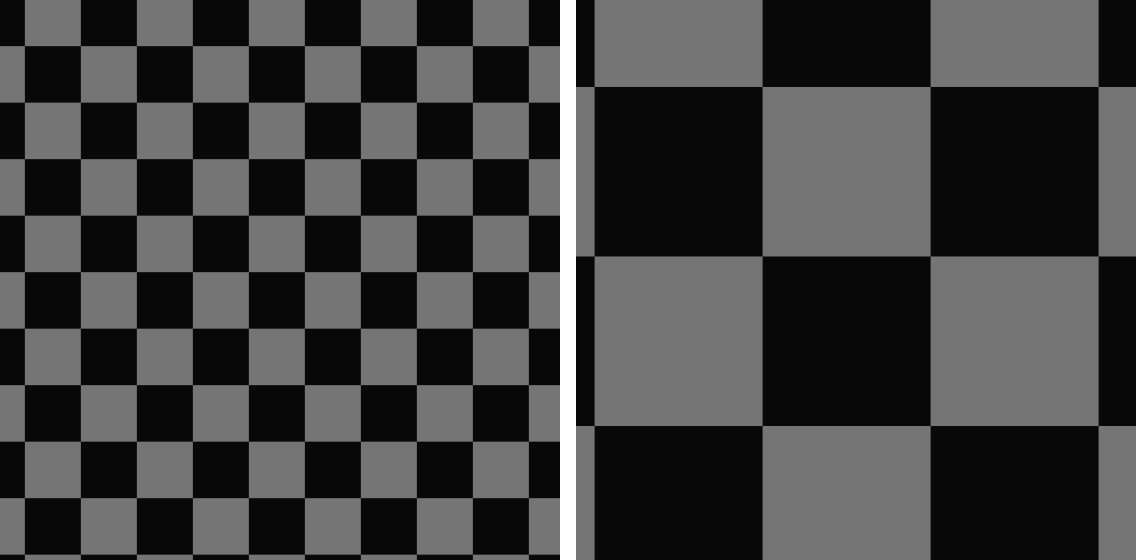
Left, the full canvas; right, a detail of the centre.
Write a WebGL 1 fragment shader that draws this pattern.

```glsl
precision highp float;

uniform vec2 u_resolution;

// Signed distance to the nearest cell edge per axis, positive in even cells
vec2 edgeDistance(vec2 cell) {
    return 0.5 - abs(mod(cell + 0.5, 2.0) - 1.0);
}

void main() {
    // Slightly tall cells, offset from the lower left corner
    vec2 cellSize = vec2(0.1, 0.1009);
    vec2 uv = gl_FragCoord.xy / u_resolution;
    vec2 cell = (uv - vec2(0.0444, 0.0095)) / cellSize;

    // Square waves with edges one pixel wide
    vec2 pixel = 1.0 / (u_resolution * cellSize);
    vec2 wave = clamp(2.0 * edgeDistance(cell) / pixel, -1.0, 1.0);

    // Cells alternate where the two waves differ in sign
    float dark = 0.5 + 0.5 * wave.x * wave.y;
    gl_FragColor = vec4(vec3(mix(0.46, 0.03, dark)), 1.0);
}
```
